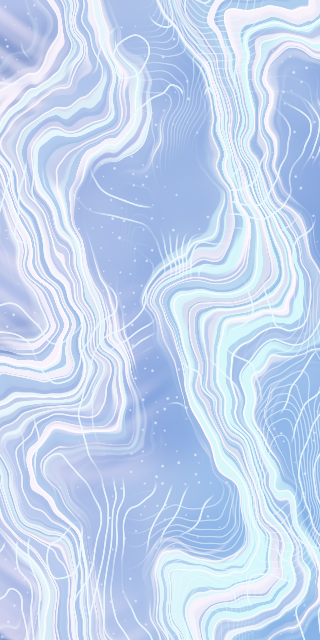
Reproduce this background procedurally as a WebGL 2 fragment shader.

```glsl
#version 300 es
precision highp float;
// Pearly liquid marble: white and aqua strands folding over periwinkle blue.

uniform vec2 u_resolution;
out vec4 fragColor;

float hash(vec2 p) {
    vec3 q = fract(p.xyx * 0.1031);
    q += dot(q, q.yzx + 33.33);
    return fract((q.x + q.y) * q.z);
}

float noise(vec2 p) {
    vec2 i = floor(p), f = fract(p);
    f = f * f * f * (f * (f * 6.0 - 15.0) + 10.0);
    return mix(mix(hash(i), hash(i + vec2(1, 0)), f.x),
               mix(hash(i + vec2(0, 1)), hash(i + vec2(1, 1)), f.x), f.y);
}

// Three octaves, normalised to 0..1
float fbm(vec2 p) {
    float sum = 0.0, amp = 0.6;
    for (int i = 0; i < 3; i++) {
        sum += amp * noise(p);
        p = mat2(1.6, 1.2, -1.2, 1.6) * p + 11.3;
        amp *= 0.43;
    }
    return sum / 0.969;
}

// Thin lines along the whole levels of a field, with even width
float contour(float field, float width, float px) {
    float slope = length(vec2(dFdx(field), dFdy(field))) / px + 0.5;
    float d = abs(fract(field) - 0.5) / slope;
    return 1.0 - smoothstep(width, width + px, d);
}

// Sparse round droplets, one candidate per cell
float droplets(vec2 p, float px) {
    vec2 cell = floor(p * 30.0);
    float pick = hash(cell + 51.0);
    vec2 centre = 0.2 + 0.6 * vec2(hash(cell), hash(cell + 17.0));
    float radius = mix(0.001, 0.004, hash(cell + 83.0));
    float d = length(fract(p * 30.0) - centre) / 30.0;
    return step(0.68, pick) * (1.0 - smoothstep(radius - px, radius + px, d));
}

void main() {
    vec2 p = gl_FragCoord.xy / u_resolution * vec2(1.0, 2.0);
    float px = 2.0 / u_resolution.y;

    // Folded space and the coordinate across the streams
    vec2 drift = p * vec2(4.0, 2.8);
    vec2 q = p + 0.12 * (vec2(fbm(drift), fbm(drift + 9.0)) - 0.5);
    q += 0.03 * (vec2(noise(p * 13.0 + 3.0), noise(p * 13.0 + 31.0)) - 0.5);
    float across = q.x - 0.13 * cos(6.7 * (q.y - 2.07 + q.x));
    float stream = 0.5 + 0.5 * cos((across - 0.17) * 10.47);

    // Fine strands, which also fray the stream edges
    float lane = across * 34.0 + 3.0 * fbm(q * vec2(6.0, 4.0));
    float broad = noise(vec2(lane * 1.2, q.y * 2.0));
    float fine = noise(vec2(lane * 2.7, q.y * 2.5 + 4.0));
    float body = 0.75 * stream + 0.5 * fbm(p * 3.0 + 20.0);
    float veil = smoothstep(0.44, 0.8, body + 0.3 * (fine - 0.5));

    // Blue ground, lilac to the left and azure to the lower right
    float cloud = smoothstep(0.25, 0.75, fbm(p * 2.6 + 3.0));
    vec3 color = mix(vec3(0.51, 0.64, 0.87), vec3(0.68, 0.77, 0.92), cloud);
    color = mix(color, vec3(0.68, 0.71, 0.89), 0.4 * (1.0 - smoothstep(0.1, 0.6, p.x)));
    float azure = smoothstep(0.45, 0.8, p.x) * (1.0 - smoothstep(0.3, 1.5, p.y));
    color = mix(color, vec3(0.5, 0.71, 0.92), 0.6 * azure);
    float shade = (1.0 - smoothstep(0.0, 0.3, p.x)) * smoothstep(0.0, 0.9, cos(6.7 * (p.y - 1.76)));
    color = mix(color, vec3(0.38, 0.5, 0.75), 0.8 * shade);

    // Soft sideways wisps
    float wisp = noise(vec2(p.x * 2.0, p.y * 24.0 + 3.0 * sin(p.x * 6.0)));
    wisp *= smoothstep(0.45, 0.75, noise(p * 3.0 + 40.0)) * (1.0 - smoothstep(0.25, 0.6, p.x));
    color = mix(color, vec3(0.93, 0.9, 0.97), 0.75 * wisp);

    // Pearl and aqua inside the streams, parted by blue creases
    vec3 pearl = mix(vec3(0.84, 0.87, 0.95), vec3(0.97, 0.95, 0.99), smoothstep(0.25, 0.65, broad));
    float aqua = smoothstep(0.5, 0.62, noise(vec2(lane * 1.7 + 60.0, q.y * 1.5)));
    pearl = mix(pearl, vec3(0.84, 0.97, 0.985), aqua * mix(0.5, 1.0, smoothstep(0.2, 0.8, p.x)));
    float strands = mix(0.42, 1.0, smoothstep(0.28, 0.46, fine));
    color = mix(color, pearl, veil * strands);
    float crease = smoothstep(0.62, 0.74, noise(vec2(lane * 2.2 + 90.0, q.y * 2.0)));
    color = mix(color, vec3(0.59, 0.71, 0.9), 0.62 * crease * veil);
    float edging = contour(lane * 0.7, 0.0008, px) * smoothstep(0.15, 0.5, veil);
    color = mix(color, vec3(1.0, 0.99, 1.0), 0.8 * edging);

    // Curling threads and nested loops over the open blue
    float curls = contour(8.0 * across + 9.0 * noise(q * vec2(4.5, 2.6) + 5.0), 0.001, px);
    curls *= smoothstep(0.42, 0.58, noise(p * 5.0 + 70.0));
    float loops = contour(24.0 * noise(q * vec2(4.5, 1.9) + 14.0), 0.0003, px);
    loops *= smoothstep(0.35, 0.6, noise(p * 3.0 + 25.0)) * smoothstep(0.35, 0.55, p.x);
    color = mix(color, vec3(0.93, 0.98, 1.0), max(0.9 * curls, 0.55 * loops));

    // Droplets on the ground
    color = mix(color, vec3(0.92, 0.95, 0.99), 0.85 * droplets(p, px) * (1.0 - veil));

    fragColor = vec4(color, 1.0);
}
```
